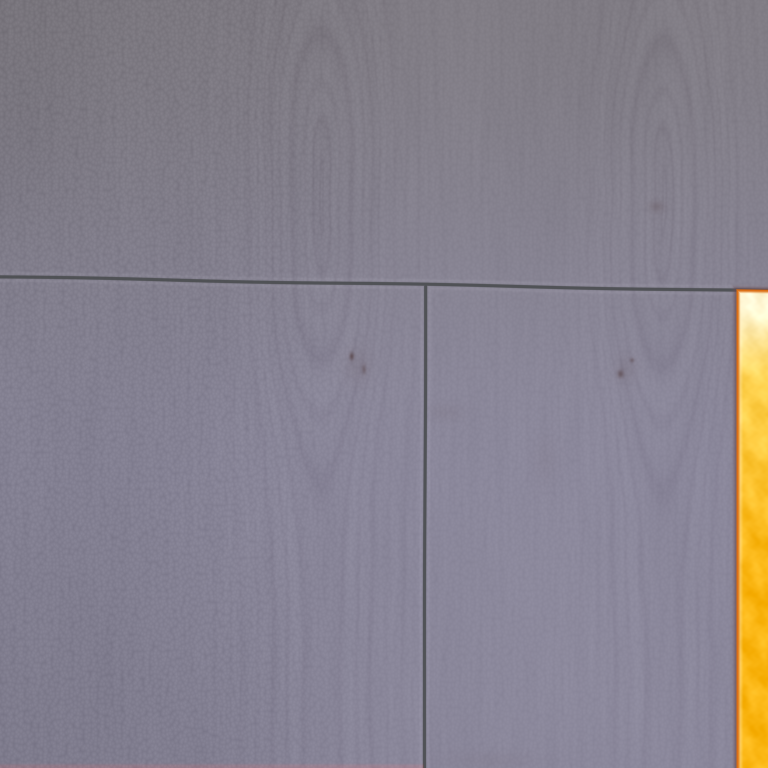
Give the GLSL for this texture, as a three.js fragment shader.

```glsl
// Pale grey-violet wooden panels with dark seams and a glowing amber strip at the right.
varying vec2 vUv;

const vec3 WOOD_TOP = vec3(0.49, 0.475, 0.505);
const vec3 WOOD_LOW = vec3(0.535, 0.523, 0.598);
const vec3 SEAM_COLOR = vec3(0.29, 0.30, 0.31);
const vec3 KNOT_COLOR = vec3(0.36, 0.29, 0.31);
const vec3 AMBER = vec3(0.98, 0.71, 0.07);
const vec3 GOLD = vec3(1.0, 0.83, 0.32);
const vec3 GLARE = vec3(1.0, 0.97, 0.84);
const vec3 RIM = vec3(0.86, 0.43, 0.08);
const float SEAM_LEFT = 0.6395;
const float SEAM_SLOPE = -0.0185;
const float SEAM_HALF = 0.0021;
const float POST_X = 0.5527;
const float STRIP_X = 0.9590;
const float GRAIN_DEPTH = 0.018;
const float SPECKLE_DEPTH = 0.045;

vec2 hash2(vec2 p) {
  vec3 q = fract(p.xyx * vec3(0.1031, 0.1030, 0.0973));
  q += dot(q, q.yzx + 33.33);
  return fract((q.xx + q.yz) * q.zy);
}

// Distance to the nearest scattered cell point
float cellular(vec2 p) {
  vec2 cell = floor(p), f = fract(p);
  float nearest = 2.0;
  for (int j = -1; j <= 1; j++) {
    for (int i = -1; i <= 1; i++) {
      vec2 o = vec2(float(i), float(j));
      nearest = min(nearest, length(o + hash2(cell + o) - f));
    }
  }
  return nearest;
}

float layeredSines(vec2 p) {
  float sum = 0.0, amp = 0.5;
  for (int i = 0; i < 4; i++) {
    sum += amp * sin(p.x + 1.7 * sin(p.y + float(i)));
    p = mat2(1.5, 0.9, -0.9, 1.5) * p + 2.3;
    amp *= 0.55;
  }
  return sum;
}

// Long fibres that open into a pointed oval around the centre
float cathedral(vec2 p, vec2 center, float halfWidth) {
  vec2 d = p - center;
  d.x += 0.004 * layeredSines(vec2(p.x * 9.0, p.y * 11.0));
  float bend = 0.072 * (1.0 - exp(-d.y * d.y * 18.0));
  float ring = length(vec2(d.x, bend));
  float phase = ring * 520.0 + 2.2 * sin(ring * 83.0);
  float lines = pow(0.5 + 0.5 * sin(phase), 3.0) + 0.35 * sin(ring * 210.0);
  return lines * exp(-pow(d.x / halfWidth, 2.0));
}

float spot(vec2 p, vec2 center, vec2 radius) {
  vec2 d = (p - center) / radius;
  return exp(-dot(d, d));
}

vec3 wood(vec2 p) {
  vec3 color = mix(WOOD_LOW, WOOD_TOP, smoothstep(0.35, 1.05, p.y));
  color *= 0.955 + 0.065 * smoothstep(0.0, 0.6, p.x);
  color *= 1.0 - 0.05 * spot(p, vec2(0.0, 0.0), vec2(0.45, 0.3));

  // Grain, broad fibre bands and fine speckle
  float grain = cathedral(p, vec2(0.418, 0.745), 0.115)
              + cathedral(p, vec2(0.864, 0.735), 0.105);
  float fibre = cellular(vec2(p.x * 150.0, p.y * 7.0)) - 0.5;
  float speckle = cellular(p * vec2(220.0, 190.0)) - 0.5;
  float calm = 1.0 - 0.45 * smoothstep(0.25, 0.6, p.x);
  color -= GRAIN_DEPTH * grain * vec3(1.0, 1.1, 1.05);
  color -= 0.016 * fibre + SPECKLE_DEPTH * speckle * calm;
  color += 0.006 * layeredSines(vec2(p.x * 17.0, p.y * 5.0));

  // Knots with a soft stain around them
  float knots = spot(p, vec2(0.458, 0.536), vec2(0.003, 0.005))
              + 0.6 * spot(p, vec2(0.474, 0.519), vec2(0.003, 0.006))
              + 0.8 * spot(p, vec2(0.808, 0.513), vec2(0.004, 0.005))
              + 0.6 * spot(p, vec2(0.823, 0.531), vec2(0.003, 0.003))
              + 0.35 * spot(p, vec2(0.855, 0.731), vec2(0.010, 0.007));
  float stain = spot(p, vec2(0.466, 0.525), vec2(0.018, 0.023))
              + spot(p, vec2(0.815, 0.52), vec2(0.014, 0.018))
              + 0.7 * spot(p, vec2(0.58, 0.463), vec2(0.025, 0.012))
              + 0.5 * spot(p, vec2(0.71, 0.40), vec2(0.018, 0.035))
              + 0.6 * spot(p, vec2(0.64, 0.01), vec2(0.06, 0.012));
  color = mix(color, KNOT_COLOR, clamp(0.75 * knots + 0.11 * stain, 0.0, 1.0));
  return color;
}

vec3 strip(vec2 p, float top) {
  float below = top - p.y;
  vec3 color = mix(GOLD, AMBER, smoothstep(0.08, 0.40, below));
  color = mix(color, GLARE, 1.0 - smoothstep(0.01, 0.13, below));
  float ripple = layeredSines(vec2(p.y * 75.0, p.x * 90.0));
  color += vec3(0.03, 0.055, 0.09) * ripple;
  color = mix(color, GLARE, 0.45 * (1.0 - smoothstep(0.003, 0.010, p.x - STRIP_X)));
  float edge = min(p.x - STRIP_X, below);
  return mix(RIM, color, smoothstep(0.001, 0.006, edge));
}

void main() {
  vec2 p = vUv;
  float seamY = SEAM_LEFT + SEAM_SLOPE * p.x + 0.0007 * sin(p.x * 14.0);
  float postX = POST_X + 0.0015 * smoothstep(0.2, 0.55, p.y);
  vec3 color = wood(p);

  // Seams, a lit lip beside them and a warm foot
  float across = abs(p.y - seamY);
  float post = abs(p.x - postX) + 2.0 * max(p.y - seamY, 0.0);
  float gap = min(across, post);
  color += 0.025 * exp(-pow((gap - 0.005) / 0.002, 2.0));
  color = mix(color, SEAM_COLOR, 0.9 * (1.0 - smoothstep(SEAM_HALF - 0.001, SEAM_HALF + 0.001, gap)));
  color += vec3(0.07, -0.01, -0.02) * (1.0 - smoothstep(0.002, 0.007, p.y)) * step(p.x, POST_X);

  // Strip with a shaded outer edge
  float top = seamY + 0.001;
  float inside = min(p.x - STRIP_X, top - p.y);
  color = mix(color, vec3(0.40, 0.30, 0.33), 0.65 * exp(-pow(inside / 0.004, 2.0)));
  color = mix(color, strip(p, top), smoothstep(-0.001, 0.001, inside));
  gl_FragColor = vec4(clamp(color, 0.0, 1.0), 1.0);
}
```
